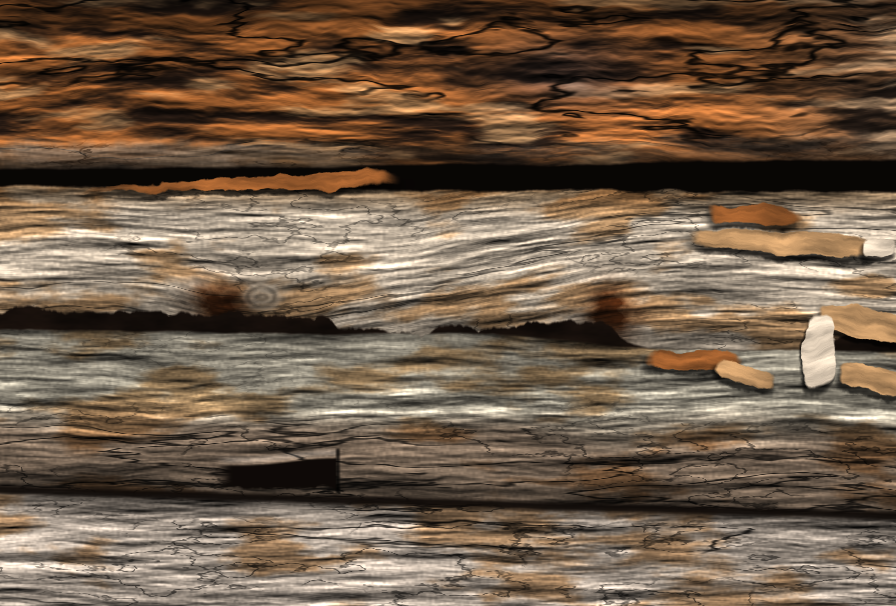
A Shadertoy shader for this texture:

```glsl
// Stacked weathered logs: a rotten rust beam above three grey ones, with cavities and bark chips.
#define RELIEF 2.6
#define RAGGED .014
#define SOFT .003
#define CAVITY vec3(.055, .037, .027)
#define RUST vec3(.57, .34, .17)
#define PALE vec3(.72, .66, .585)
#define MOSS vec3(.53, .505, .45)
#define BROWN vec3(.44, .375, .315)
#define ASH vec3(.64, .59, .54)
#define TAN vec3(.74, .57, .39)

float hash(vec2 p) {
  vec3 q = fract(p.xyx * .1031);
  q += dot(q, q.yzx + 33.33);
  return fract((q.x + q.y) * q.z);
}
float noise(vec2 p) {
  vec2 i = floor(p), f = fract(p);
  f *= f * (3. - 2. * f);
  return mix(mix(hash(i), hash(i + vec2(1, 0)), f.x),
             mix(hash(i + vec2(0, 1)), hash(i + 1.), f.x), f.y);
}
float fbm(vec2 p) {
  float sum = 0., amp = .52;
  for (int i = 0; i < 5; i++, amp *= .5) {
    sum += amp * noise(p);
    p = p * 2.03 + 17.3;
  }
  return sum;
}
float fbm(vec2 p, float sx, float sy) { return fbm(p * vec2(sx, sy)); }
float ramp(float a, float b, float v) { return smoothstep(a, b, v); }
float above(float v, float edge) { return ramp(-SOFT, SOFT, v - edge); }
float blob(vec2 p, float x, float y, float w, float h) {
  vec2 q = (p - vec2(x, y)) / vec2(w, h);
  return exp(-dot(q, q));
}

// Thin broken lines along the middle value of a stretched noise
float cracks(vec2 p, vec2 scale, float width) {
  p *= scale;
  return ramp(width, 0., abs(fbm(p) - .5)) * ramp(.38, .62, noise(p * .45 + 9.));
}

// Grey fibres lit from above
vec3 weathered(vec2 p, vec3 base, float seed, float split) {
  vec2 q = p + vec2(seed * 7., .035 * fbm(p * vec2(3, 6) + seed));
  float h = fbm(q, 6., 62.), slope = h - fbm(q + vec2(0, .004), 6., 62.);
  vec3 c = base * (.375 + .65 * h + .6 * fbm(q, 5., 14.) + RELIEF * slope);
  c *= mix(vec3(1), vec3(.86, .74, .6), ramp(.52, .7, fbm(q + 4., 7., 20.)));
  c *= 1. - .72 * split * cracks(q, vec2(2.5, 30), .028);
  c *= 1. - .5 * split * cracks(q + 5., vec2(11, 42), .035);
  return c * (.91 + .18 * noise(p * 210.));
}

// Crumbling rust-coloured fibres
vec3 rotten(vec2 p) {
  vec2 q = p + vec2(0, .05 * fbm(p, 4., 7.));
  float h = fbm(q, 7., 42.), slope = h - fbm(q + vec2(0, .005), 7., 42.);
  vec3 c = mix(CAVITY * 2.5, RUST, ramp(.28, .62, h));
  c = mix(c, TAN, .7 * ramp(.53, .72, fbm(q + 3., 6., 34.)));
  c *= (1. + RELIEF * 1.3 * slope) * (.55 + .9 * fbm(q, 3., 11.));
  c *= 1. - .85 * cracks(q, vec2(4, 24), .045);
  c = mix(c, c.ggg * vec3(.6, .5, .5), .75 * blob(p, .93, .88, .14, .06));
  c *= 1. - .45 * ramp(.955, .985, p.y + .03 * fbm(p * 9.));
  return mix(c, c.ggg * vec3(1.1, .94, .8), .5 * ramp(1.1, 1.5, p.x));
}

// Ragged bark flake with a shadow beneath it
void chip(inout vec3 c, vec2 p, float x, float y, float w, float h, float tilt, vec3 tint) {
  vec2 q = p - vec2(x, y), size = vec2(w, h);
  q.y -= tilt * q.x;
  q += .022 * (vec2(fbm(p * 24.), fbm(p * 24. + 40.)) - .5);
  vec2 a = q / size, s = (q + vec2(.003, .009)) / size;
  float thin = min(w, h);
  c *= .3 + .7 * ramp(-.005, .008, (length(s * s) - 1.) * thin);
  vec3 bark = tint * (.55 + .9 * fbm(q + x, 14., 75.));
  c = mix(bark, c, above((length(a * a) - 1.) * thin, 0.));
}

void mainImage(out vec4 fragColor, in vec2 fragCoord) {
  vec2 p = fragCoord / iResolution.xy * vec2(1.477, 1);
  float x = p.x, y = p.y;
  float rough = fbm(vec2(x * 13., 2)) - .5, rough2 = fbm(vec2(x * 19., 7)) - .5;
  // Log edges
  float rustBase = .718 + .012 * x + RAGGED * rough;
  float paleTop = .692 - .007 * x + RAGGED * rough2;
  float paleBase = .453 - .008 * x - .022 * ramp(.85, 1.1, x) + RAGGED * rough;
  float hollow = ramp(1.08, .98, x) + .9 * ramp(1.33, 1.4, x);
  float lip = paleBase + hollow * (.027 - .02 * blob(p, .66, y, .14, 1.) + .06 * rough2);
  float seam = .191 - .029 * x + .004 * rough;
  // Lower grey logs
  vec3 c = weathered(p, ASH, 1., 1.) * (.55 + .45 * ramp(0., .05, seam - y));
  float low = ramp(.39, .3, y + .06 * fbm(p, 5., 18.) + .02 * x);
  vec3 mid = weathered(p, mix(MOSS, BROWN, low), 2., .35 + .65 * low);
  mid *= 1. + 2.2 * blob(p, x, .335 - .01 * x, 1., .035) * (fbm(p, 9., 48.) - .48);
  c = mix(c, mid * (.58 + .42 * ramp(0., .07, y - seam)), above(y, seam));
  c = mix(c, CAVITY, .9 * ramp(.011, .002, abs(y - seam)));
  // Cut notch
  float roof = .232 + .012 * ramp(.4, .55, x), inside = ramp(.35, .385, x) * above(.555, x);
  c = mix(c, CAVITY, inside * above(y, .192 + .03 * rough2) * above(roof, y));
  c += .16 * inside * ramp(.009, 0., abs(y - roof - .009));
  c *= 1. - .75 * above(.003, abs(x - .557)) * above(.037, abs(y - .223));
  // Pale log with knot and broken hollows
  float bow = .035 * blob(p, .43, .47, .17, .1) - .05 * ramp(.6, 1.2, x);
  vec3 pale = weathered(p + vec2(0, bow), PALE, 3., .7);
  float r = length((p - vec2(.433, .51)) * vec2(.8, 1.3)) + .018 * fbm(p * 28.);
  pale = mix(pale, PALE * (.78 + .16 * sin(r * 420.)), .75 * ramp(.045, .027, r));
  float broken = blob(p, .355, .495, .04, .04) + blob(p, 1.01, .485, .04, .04);
  pale *= 1. - min(broken * 2.3 * fbm(p, 25., 40.), .85) * vec3(.75, .9, 1);
  pale *= 1. - .35 * ramp(.065, 0., y - lip) * (.4 + fbm(p, 15., 35.));
  pale *= 1. - vec3(.27, .34, .43) * ramp(.05, 0., paleTop - y);
  c *= 1. - .4 * hollow * ramp(.03, 0., paleBase - y);
  c = mix(c, CAVITY * (.6 + 1.6 * fbm(p, 18., 50.)), above(y, paleBase));
  c = mix(mix(c, pale, above(y, lip)), CAVITY * .6, above(y, paleTop));
  // Rust log
  float strip = ramp(.05, .025, y - rustBase - .035 * rough2) * (.8 - .5 * ramp(.3, .75, x));
  vec3 rust = mix(rotten(p), weathered(p, BROWN * 1.15, 4., 1.), strip);
  c = mix(c, rust * (.45 + .55 * ramp(0., .035, y - rustBase)), above(y, rustBase));
  // Splinter and bark flakes
  chip(c, p, .41, .696, .235, .005 + .011 * ramp(.17, .6, x), .045, RUST);
  chip(c, p, 1.245, .646, .07, .014, -.03, RUST);
  chip(c, p, 1.29, .6, .145, .018, -.06, TAN);
  chip(c, p, 1.452, .594, .027, .015, .1, PALE * 1.25);
  chip(c, p, 1.42, .468, .07, .025, -.15, TAN);
  chip(c, p, 1.145, .405, .075, .017, -.04, RUST);
  chip(c, p, 1.23, .38, .045, .016, -.25, TAN);
  chip(c, p, 1.435, .374, .055, .02, -.12, TAN);
  chip(c, p, 1.348, .42, .024, .057, .2, PALE * 1.2);
  fragColor = vec4(clamp(c, 0., 1.), 1);
}
```
